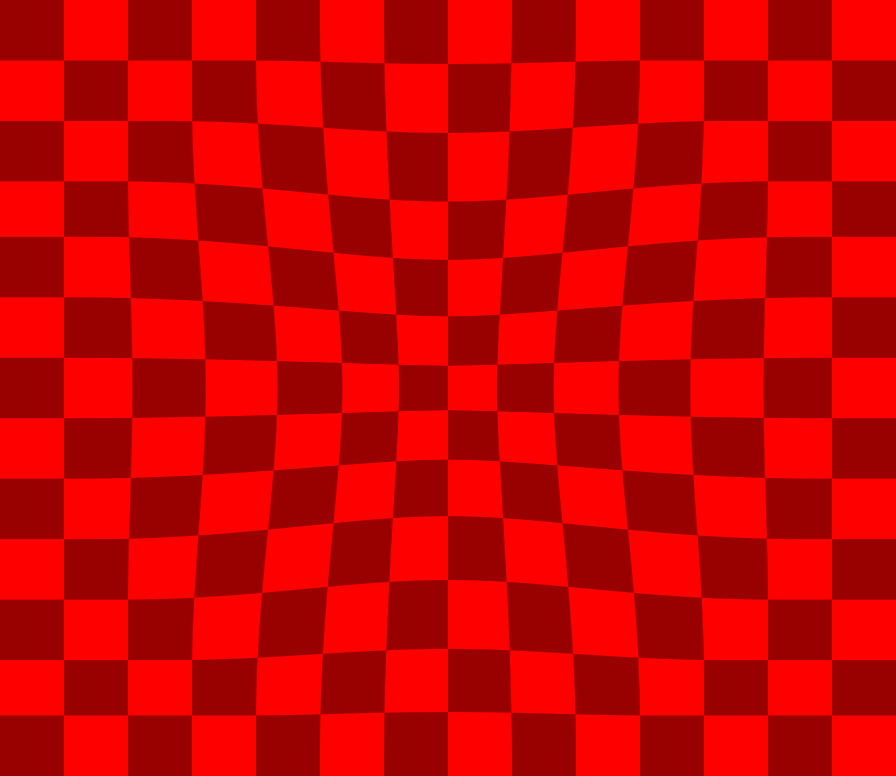
Give the GLSL for this pattern, as a Shadertoy shader.

```glsl
// A red checkerboard pinched toward its centre inside a circle that touches
// the top and bottom edges. Each pixel is mapped back to the flat board, then
// the signed sides of its nearest column and row lines give the smooth checks.

const vec3 DARK_RED = vec3(0.6, 0.0, 0.0);
const vec3 BRIGHT_RED = vec3(1.0, 0.0, 0.0);
const float COLUMNS = 14.0;
const float ROW_STEPS = 154.0;   // fine vertical grid the row lines snap to
const float ROW_PITCH = 11.88;   // row height in fine steps
const float ROW_OFFSET = 0.4;
const float PINCH_RADIUS = 0.5;
const float PINCH_STRENGTH = 0.4;

// Maps a pinched point back to the flat board; the pull fades to the radius.
vec2 unpinch(vec2 p, float radius, float strength) {
    float falloff = max(1.0 - length(p) / radius, 0.0);
    return p * (1.0 + strength * falloff * falloff);
}

// Smooth +1 in even bands and -1 in odd ones, from the nearest line.
float bandSign(float distanceToLine, float lineIndex, float pixel) {
    float parity = 1.0 - 2.0 * mod(lineIndex, 2.0);
    return parity * clamp(2.0 * distanceToLine / pixel, -1.0, 1.0);
}

// Evenly spaced vertical bands.
float columnSign(float x, float pixel) {
    float line = floor(x + 0.5);
    return bandSign(x - line, line, pixel);
}

// Horizontal bands whose lines snap to whole fine steps.
float rowSign(float y, float pitch, float offset, float pixel) {
    float line = floor(y / pitch + 0.5);
    float snapped = floor(line * pitch + offset);
    return bandSign(y - snapped, line, pixel);
}

void mainImage(out vec4 fragColor, in vec2 fragCoord) {
    // Centred coordinates in units of the canvas height
    vec2 p = (fragCoord - 0.5 * iResolution.xy) / iResolution.y;
    vec2 board = unpinch(p, PINCH_RADIUS, PINCH_STRENGTH);

    // Columns count from the left, rows from the top
    float aspect = iResolution.x / iResolution.y;
    float x = (board.x / aspect + 0.5) * COLUMNS;
    float y = (0.5 - board.y) * ROW_STEPS;

    // Checks: equal signs are dark, opposite signs are bright
    float checker = columnSign(x, COLUMNS / iResolution.x)
                  * rowSign(y, ROW_PITCH, ROW_OFFSET, ROW_STEPS / iResolution.y);
    fragColor = vec4(mix(BRIGHT_RED, DARK_RED, 0.5 + 0.5 * checker), 1.0);
}
```
